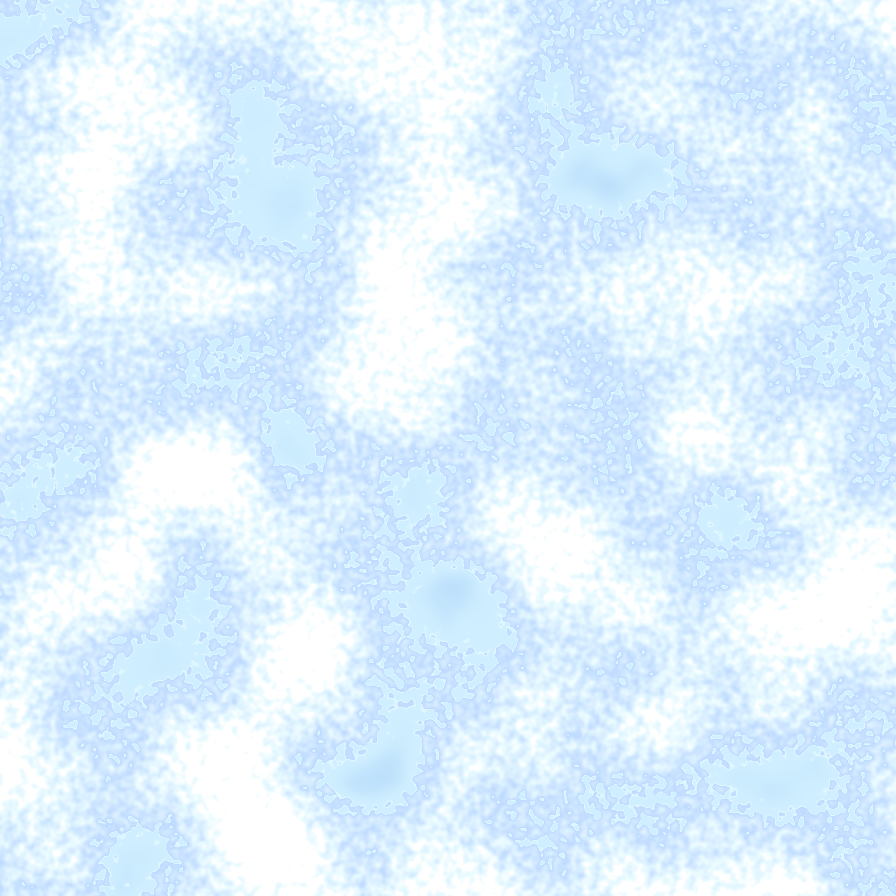
Give the GLSL for this texture, as a WebGL 1 fragment shader.

```glsl
precision highp float;
// Pale icy mottle: broad soft patches of white and blue, broken up by fine grain.
// Two scales of gradient noise add up to a height, which a colour ramp turns into
// white, ice and blue; above a sharp level lie cyan pools with light rims.

uniform vec2 u_resolution;

#define PATCH_FREQ 6.0      // broad patches across the canvas
#define GRAIN_FREQ 84.0     // fine grains across the canvas
#define GRAIN_AMOUNT 0.43   // grain strength against the patches
#define POOL_GRAIN 0.15     // grain strength inside the pools
#define WHITE_LEVEL -1.35   // below this height all is white
#define ICE_LEVEL -0.60     // height of the first tint
#define POOL_LEVEL 1.27     // height where the pools begin
#define EDGE_SOFTNESS 0.07  // half width of the pool edge
#define RIM_WIDTH 0.20      // height covered by the light rim

const vec3 WHITE = vec3(1.0, 1.0, 1.0);
const vec3 ICE = vec3(0.91, 0.98, 1.0);
const vec3 BLUE = vec3(0.74, 0.85, 1.0);
const vec3 RIM = vec3(0.88, 0.97, 1.0);
const vec3 POOL = vec3(0.81, 0.935, 1.0);
const vec3 DEEP = vec3(0.72, 0.86, 0.98);

float hash(vec2 cell) {
  vec3 q = fract(cell.xyx * vec3(0.1031, 0.1030, 0.0973));
  q += dot(q, q.yzx + 33.33);
  return fract((q.x + q.y) * q.z);
}

// Dot product of a random unit gradient with the offset from its corner
float cornerSlope(vec2 cell, vec2 offset) {
  float angle = 6.28319 * hash(cell);
  return dot(vec2(cos(angle), sin(angle)), offset);
}

float gradientNoise(vec2 p) {
  vec2 cell = floor(p);
  vec2 f = p - cell;
  vec2 w = f * f * f * (f * (f * 6.0 - 15.0) + 10.0);
  vec2 e = vec2(1.0, 0.0);
  float bottom = mix(cornerSlope(cell, f), cornerSlope(cell + e, f - e), w.x);
  float top = mix(cornerSlope(cell + e.yx, f - e.yx),
                  cornerSlope(cell + e.xx, f - e.xx), w.x);
  return mix(bottom, top, w.y);
}

// Two turned octaves, scaled to a spread of about one
float layeredNoise(vec2 p) {
  vec2 turned = mat2(0.8, 0.6, -0.6, 0.8) * p * 1.9 + 47.3;
  return 4.2 * (gradientNoise(p) + 0.45 * gradientNoise(turned));
}

vec3 iceRamp(float height) {
  vec3 colour = mix(WHITE, ICE, smoothstep(WHITE_LEVEL - 0.1, ICE_LEVEL, height));
  float blueness = clamp((height - ICE_LEVEL) / (POOL_LEVEL - ICE_LEVEL), 0.0, 1.0);
  return mix(colour, BLUE, blueness);
}

// Light at the rim, then cyan, darker where the broad patch is high
vec3 poolColour(float height, float patchHeight, float mottle) {
  float depth = smoothstep(1.7, 3.0, patchHeight + 0.12 * mottle);
  vec3 inside = mix(POOL, DEEP, depth);
  float rim = 1.0 - smoothstep(0.0, RIM_WIDTH, height - POOL_LEVEL - EDGE_SOFTNESS);
  return mix(inside, RIM, rim);
}

void main() {
  vec2 p = gl_FragCoord.xy / min(u_resolution.x, u_resolution.y);

  // Broad patches plus grain, calmer inside the pools
  float patchHeight = layeredNoise(p * PATCH_FREQ + 13.7);
  float grain = layeredNoise(p * GRAIN_FREQ + 101.5);
  float calm = smoothstep(POOL_LEVEL, POOL_LEVEL + 0.5, patchHeight);
  float height = patchHeight + grain * mix(GRAIN_AMOUNT, POOL_GRAIN, calm);

  // Field below the pool level, pools above it
  float mottle = layeredNoise(p * PATCH_FREQ * 3.0 + 71.1);
  float inPool = smoothstep(POOL_LEVEL - EDGE_SOFTNESS, POOL_LEVEL + EDGE_SOFTNESS, height);
  vec3 colour = mix(iceRamp(height), poolColour(height, patchHeight, mottle), inPool);

  gl_FragColor = vec4(colour, 1.0);
}
```
